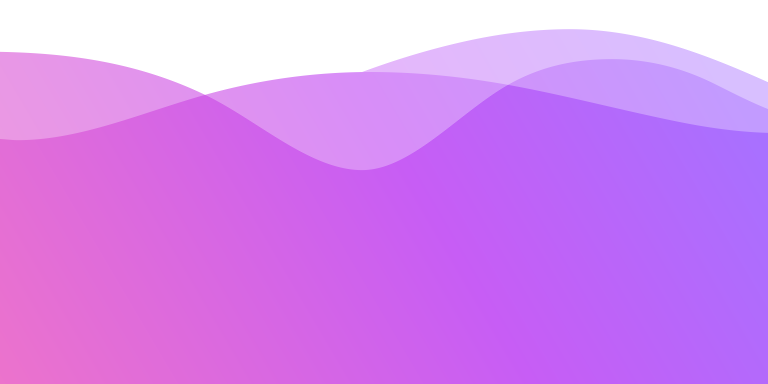
Write a Shadertoy shader that draws this background.

```glsl
const int KNOTS = 7;
const vec3 WHITE  = vec3(1.0);
const vec3 PINK   = vec3(0.925, 0.45, 0.80);
const vec3 PURPLE = vec3(0.78, 0.365, 0.96);
const vec3 BLUE   = vec3(0.66, 0.44, 1.0);

// Knots hold position, height and slope.
const vec3 DIPPING_WAVE[KNOTS] = vec3[KNOTS](
    vec3(0.0, 0.865, -0.02), vec3(0.534, 0.753, -0.48),
    vec3(0.943, 0.557, 0.0), vec3(1.323, 0.779, 0.57),
    vec3(1.594, 0.846, 0.0), vec3(1.862, 0.781, -0.5),
    vec3(2.0, 0.716, -0.4));
const vec3 BROAD_WAVE[KNOTS] = vec3[KNOTS](
    vec3(0.0, 0.638, -0.05), vec3(0.047, 0.635, 0.0),
    vec3(0.534, 0.753, 0.28), vec3(0.964, 0.8125, 0.0),
    vec3(1.323, 0.779, -0.18), vec3(1.771, 0.682, -0.2),
    vec3(2.0, 0.654, -0.03));
const vec3 BACK_WAVE[KNOTS] = vec3[KNOTS](
    vec3(0.0, 0.3, 0.6), vec3(0.52, 0.61, 0.5),
    vec3(0.943, 0.8125, 0.37), vec3(1.214, 0.893, 0.22),
    vec3(1.484, 0.924, 0.0), vec3(1.742, 0.885, -0.29),
    vec3(2.0, 0.786, -0.45));

// Cubic curve between two knots.
float hermite(float x, vec3 a, vec3 b) {
    float span = b.x - a.x;
    float s = clamp((x - a.x) / span, 0.0, 1.0);
    float r = 1.0 - s;
    return mix(a.y, b.y, s * s * (3.0 - 2.0 * s))
         + span * s * r * (a.z * r - b.z * s);
}

float waveHeight(float x, vec3 knots[KNOTS]) {
    float height = knots[0].y;
    for (int i = 0; i < KNOTS - 1; i++) {
        if (x >= knots[i].x) height = hermite(x, knots[i], knots[i + 1]);
    }
    return height;
}

// Smooth coverage of the area below a wave.
float below(vec2 p, vec3 knots[KNOTS], float pixel) {
    return clamp((waveHeight(p.x, knots) - p.y) / pixel + 0.5, 0.0, 1.0);
}

// Diagonal gradient through three colours.
vec3 diagonalGradient(vec2 p, vec2 direction, float middle, float end) {
    float t = dot(p, direction);
    vec3 lower = mix(PINK, PURPLE, clamp(t / middle, 0.0, 1.0));
    return mix(lower, BLUE, clamp((t - middle) / (end - middle), 0.0, 1.0));
}

void mainImage(out vec4 fragColor, in vec2 fragCoord) {
    vec2 p = fragCoord / iResolution.xy * vec2(2.0, 1.0);
    float pixel = 1.0 / iResolution.y;

    float dipping = below(p, DIPPING_WAVE, pixel);
    float broad = below(p, BROAD_WAVE, pixel);
    float back = below(p, BACK_WAVE, pixel);

    // Overlapping waves grow more opaque.
    float opacity = mix(0.45 * back, 0.7, max(dipping, broad));
    opacity = mix(opacity, 1.0, min(dipping, broad));

    vec3 tint = diagonalGradient(p, vec2(0.85, 0.5), 1.18, 2.0);
    fragColor = vec4(mix(WHITE, tint, opacity), 1.0);
}
```
